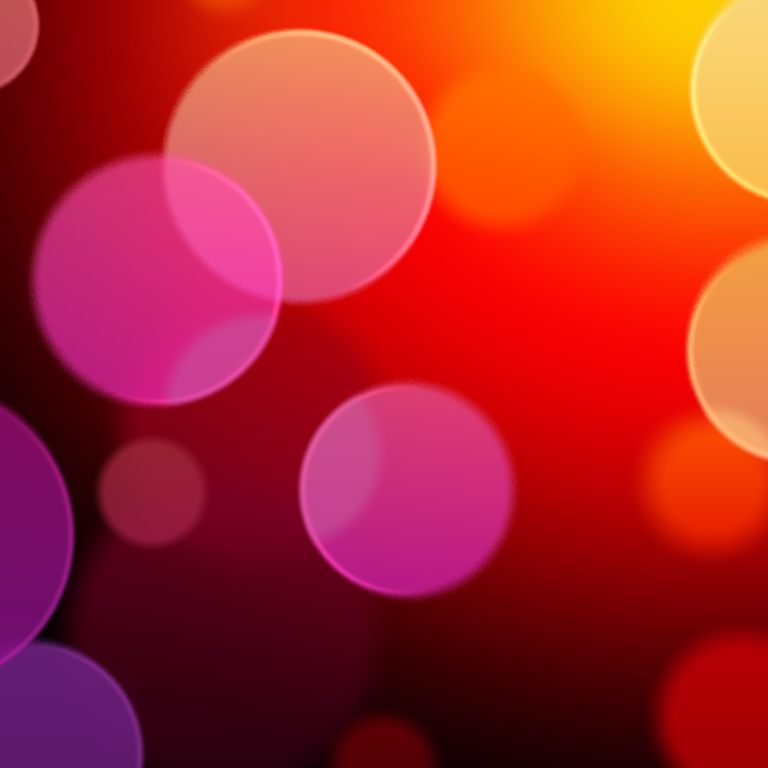
Reproduce this background procedurally as a WebGL 2 fragment shader.

```glsl
#version 300 es
precision highp float;

#define LIGHT_POS vec2(0.95, 1.0)
#define LIGHT_NEAR 0.40
#define LIGHT_FAR 1.15
#define AMBER_REACH 0.50
#define RIM_WIDTH 0.0035
#define RIM_COLOR vec3(1.0, 0.62, 0.60)
#define CRISP 0.35
#define GRAIN 0.30

uniform vec2 u_resolution;
out vec4 fragColor;

float hash(vec2 q) {
  q = fract(q * vec2(0.1031, 0.1130));
  q += dot(q, q.yx + 33.33);
  return fract((q.x + q.y) * q.x * 8.0);
}

// Coverage of a circle (x, y, radius) with a soft edge
float cover(vec2 p, vec3 circle, float soft) {
  float d = length(p - circle.xy) - circle.z;
  return 1.0 - smoothstep(-soft, soft, d);
}

// Warm light fading from the upper right corner into black
vec3 backdrop(vec2 p) {
  float d = length((p - LIGHT_POS) * vec2(0.9, 1.0));
  float red = 1.0 - smoothstep(LIGHT_NEAR, LIGHT_FAR, d);
  float amber = 0.65 * (1.0 - smoothstep(0.05, AMBER_REACH, d));
  amber += 0.15 * smoothstep(0.75, 1.0, p.y) * smoothstep(0.1, 0.4, p.x);
  return vec3(0.96 * red + 0.03, amber, 0.01);
}

// Blurred disc without a rim
void glow(inout vec3 col, vec2 p, vec3 circle, float soft, vec3 top, vec3 low, float alpha) {
  float h = clamp(0.5 + 0.5 * (p.y - circle.y) / circle.z, 0.0, 1.0);
  col = mix(col, mix(low, top, h), alpha * cover(p, circle, soft));
}

// Translucent disc, crisp and bright on the side facing rimAngle
void bokeh(inout vec3 col, vec2 p, vec3 circle, float soft, vec3 top, vec3 low,
           float alpha, float rimAngle, float rimGain) {
  vec2 v = p - circle.xy;
  float dist = length(v);
  float facing = dot(v / max(dist, 0.001), vec2(cos(rimAngle), sin(rimAngle)));
  float lit = smoothstep(-0.4, 0.8, facing);
  float edge = soft * mix(1.0, CRISP, lit);
  float grain = (hash(floor(p * 768.0)) - 0.5) * GRAIN * edge;
  glow(col, p, vec3(circle.xy, circle.z + grain), edge, top, low, alpha);
  float r = (dist - circle.z + 1.5 * RIM_WIDTH) / RIM_WIDTH;
  col += (RIM_COLOR * 0.5 + col * 0.3) * rimGain * lit * exp(-r * r);
}

// Pale tint where two circles overlap
void lens(inout vec3 col, vec2 p, vec3 a, vec3 b, vec3 tint, float alpha) {
  col = mix(col, tint, alpha * cover(p, a, 0.006) * cover(p, b, 0.014));
}

void main() {
  vec2 p = gl_FragCoord.xy / min(u_resolution.x, u_resolution.y);
  vec3 col = backdrop(p);

  // Deep crimson haze
  glow(col, p, vec3(0.330, 0.440, 0.170), 0.030, vec3(0.62, 0.0, 0.04), vec3(0.54, 0.0, 0.20), 0.65);
  glow(col, p, vec3(0.290, 0.170, 0.200), 0.030, vec3(0.48, 0.0, 0.14), vec3(0.20, 0.0, 0.07), 0.70);

  // Far embers
  glow(col, p, vec3(0.654, 0.807, 0.102), 0.022, vec3(1.0, 0.45, 0.0), vec3(1.0, 0.32, 0.0), 0.85);
  glow(col, p, vec3(0.927, 0.370, 0.084), 0.030, vec3(1.0, 0.34, 0.01), vec3(0.92, 0.12, 0.0), 0.92);
  glow(col, p, vec3(0.966, 0.065, 0.108), 0.024, vec3(0.76, 0.0, 0.02), vec3(0.66, 0.0, 0.01), 0.90);
  glow(col, p, vec3(0.499, 0.000, 0.066), 0.018, vec3(0.42, 0.0, 0.02), vec3(0.32, 0.0, 0.02), 0.85);
  glow(col, p, vec3(0.293, 1.040, 0.055), 0.020, vec3(1.0, 0.42, 0.0), vec3(0.95, 0.30, 0.0), 0.70);
  glow(col, p, vec3(0.198, 0.359, 0.069), 0.010, vec3(0.62, 0.16, 0.22), vec3(0.62, 0.12, 0.28), 0.80);

  // Golden discs on the right
  vec3 gold = vec3(1.042, 0.544, 0.148);
  bokeh(col, p, vec3(1.048, 0.883, 0.150), 0.012, vec3(0.98, 0.85, 0.55), vec3(0.98, 0.77, 0.32), 0.90, 3.9, 0.25);
  bokeh(col, p, gold, 0.014, vec3(0.95, 0.68, 0.28), vec3(0.89, 0.54, 0.40), 0.90, 3.9, 0.30);
  lens(col, p, gold, vec3(0.927, 0.370, 0.096), vec3(1.0, 0.76, 0.48), 0.60);

  // Peach and pink discs
  bokeh(col, p, vec3(-0.039, 0.967, 0.090), 0.010, vec3(0.82, 0.40, 0.36), vec3(0.80, 0.34, 0.42), 0.85, 0.0, 0.10);
  bokeh(col, p, vec3(0.391, 0.784, 0.178), 0.008, vec3(0.95, 0.70, 0.46), vec3(0.89, 0.36, 0.60), 0.76, 0.5, 0.40);

  // Magenta discs with pale overlaps
  vec3 left = vec3(0.206, 0.635, 0.163);
  vec3 center = vec3(0.529, 0.362, 0.139);
  bokeh(col, p, left, 0.012, vec3(1.0, 0.32, 0.68), vec3(1.0, 0.17, 0.80), 0.62, -0.3, 0.25);
  lens(col, p, left, vec3(0.339, 0.466, 0.124), vec3(0.76, 0.38, 0.64), 0.50);
  bokeh(col, p, center, 0.012, vec3(0.89, 0.32, 0.57), vec3(0.82, 0.12, 0.68), 0.77, 3.2, 0.25);
  lens(col, p, center, vec3(0.378, 0.408, 0.117), vec3(0.78, 0.38, 0.62), 0.50);

  // Violet discs at the lower left
  bokeh(col, p, vec3(0.039, 0.017, 0.148), 0.014, vec3(0.44, 0.13, 0.52), vec3(0.38, 0.09, 0.44), 0.88, 0.0, 0.15);
  bokeh(col, p, vec3(-0.103, 0.303, 0.200), 0.010, vec3(0.58, 0.05, 0.42), vec3(0.50, 0.06, 0.52), 0.85, -0.6, 0.18);

  fragColor = vec4(clamp(col, 0.0, 1.0), 1.0);
}
```
